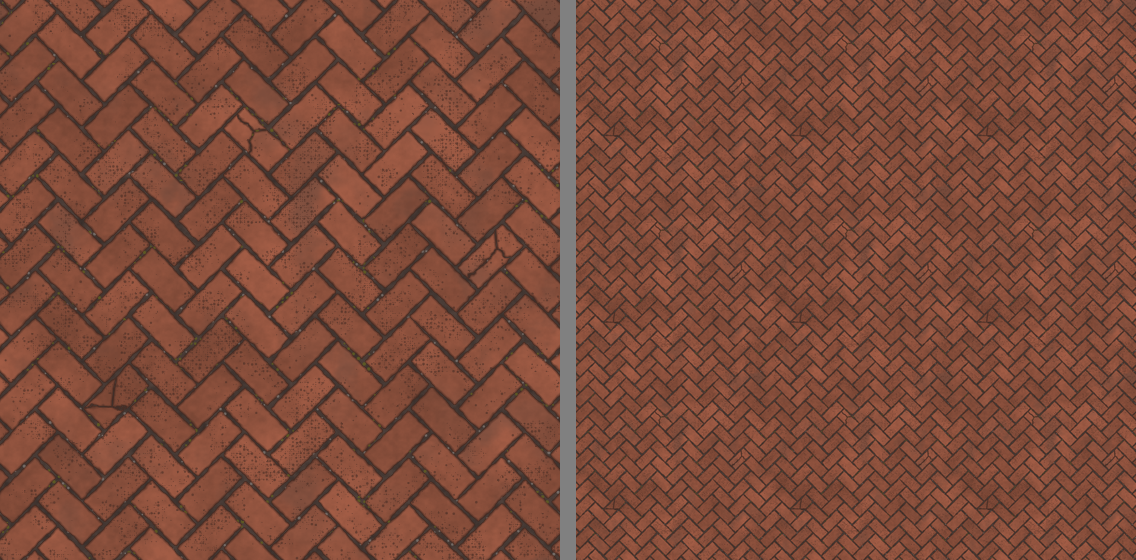
Left, the tile; right, the same tile 3 across and 3 down.
This texture is drawn by a WebGL 2 fragment shader. Its source:

```glsl
#version 300 es
precision highp float;

uniform vec2 u_resolution;
out vec4 fragColor;

#define REPEATS 12.0        // brick columns and rows, even for a closed zigzag
#define HALF_JOINT 0.036    // half the joint width, in column widths
#define CORNER 0.035
#define EDGE_WOBBLE 0.035
#define CRACKED_SHARE 0.024
#define PIT_SHARE 0.42
#define BRICK_DARK vec3(0.480, 0.277, 0.208)
#define BRICK_LIGHT vec3(0.635, 0.362, 0.272)
#define STAIN vec3(0.43, 0.29, 0.24)
#define EDGE vec3(0.30, 0.185, 0.148)
#define MORTAR vec3(0.27, 0.22, 0.20)
#define MOSS vec3(0.38, 0.37, 0.13)

float hash(vec2 p) {
    return fract(sin(dot(p, vec2(127.1, 311.7))) * 43758.55);
}

vec2 wrapCell(vec2 cell, float n) {
    return floor(mod(cell + 0.5, n));
}

// Value noise that wraps after n cells
float noise(vec2 uv, float n) {
    vec2 p = uv * n, i = floor(p), f = p - i;
    f = f * f * (3.0 - 2.0 * f);
    vec2 a = wrapCell(i, n), b = wrapCell(i + 1.0, n);
    return mix(mix(hash(a + n), hash(vec2(b.x, a.y) + n), f.x),
               mix(hash(vec2(a.x, b.y) + n), hash(b + n), f.x), f.y);
}

float fbm(vec2 uv, float n) {
    float sum = 0.0, weight = 0.5;
    for (int k = 0; k < 5; k++) {
        sum += weight * noise(uv, n);
        weight *= 0.5;
        n *= 2.0;
    }
    return sum / 0.96875;
}

// Scattered dots: at most one per cell of an n by n grid
float specks(vec2 uv, float n, float share) {
    vec2 cell = wrapCell(floor(uv * n), n) + 0.37;
    vec2 center = 0.35 + 0.3 * vec2(hash(cell + 5.1), hash(cell + 9.3));
    float radius = mix(0.15, 0.35, hash(cell + 2.7));
    float blur = 0.6 * n / u_resolution.y + 0.05;
    float dot_ = 1.0 - smoothstep(radius - blur, radius + blur, length(fract(uv * n) - center));
    return dot_ * step(hash(cell), share);
}

float brickDistance(vec2 p) {
    vec2 halfSize = vec2(0.7071, 0.35355) - HALF_JOINT - CORNER;
    vec2 q = abs(p) - halfSize;
    return length(max(q, 0.0)) + min(max(q.x, q.y), 0.0) - CORNER;
}

// Three rays that spread from one point of the brick
float crackDistance(vec2 p, vec2 id) {
    p -= (vec2(hash(id + 3.3), hash(id + 6.1)) - 0.5) * vec2(0.7, 0.25);
    float nearest = 1.0;
    for (float k = 0.0; k < 3.0; k++) {
        float angle = 6.283 * hash(id + 8.2) + 2.094 * k + 0.8 * hash(id + k);
        vec2 ray = vec2(cos(angle), sin(angle));
        nearest = min(nearest, length(p - ray * max(dot(p, ray), 0.0)));
    }
    return nearest;
}

void main() {
    vec2 uv = gl_FragCoord.xy / u_resolution;
    vec2 p = uv * REPEATS;
    float pixel = REPEATS / u_resolution.y;

    // Herringbone: columns alternate in slope and shift by half a row
    float d = 10.0;
    vec2 id = vec2(0.0), local = vec2(0.0);
    for (float i = -1.0; i <= 1.0; i++) {
        float column = floor(p.x) + i;
        float odd = mod(column, 2.0);
        float slope = 1.0 - 2.0 * odd;
        float shift = 0.5 - 0.5 * odd;
        for (float j = -1.0; j <= 1.0; j++) {
            float row = floor(p.y - shift + 0.5) + j;
            vec2 cell = wrapCell(vec2(column, row), REPEATS);
            vec2 r = p - vec2(column + 0.5, row + shift);
            r = vec2(r.x + slope * r.y, r.y - slope * r.x) * 0.7071;
            r += (vec2(hash(cell + 1.7), hash(cell + 4.9)) - 0.5) * 0.025;
            r += (hash(cell + 7.3) - 0.5) * 0.035 * vec2(-r.y, r.x);
            float dist = brickDistance(r);
            if (dist < d) { d = dist; id = cell; local = r; }
        }
    }

    // Worn edges and a few cracked bricks
    float rough = noise(uv, 72.0) + 0.5 * noise(uv, 190.0) - 0.75;
    d += rough * EDGE_WOBBLE;
    if (hash(id + 11.9) < CRACKED_SHARE) {
        d = max(d, 0.016 - crackDistance(local + rough * 0.07, id));
    }

    // Fired clay: tint per brick, clouds, grain, stains and pits
    float cloud = fbm(uv, 10.0), grain = fbm(uv, 96.0);
    float tone = 0.5 + 0.45 * (hash(id + 2.2) - 0.5) + 1.1 * (cloud - 0.5) + 0.6 * (grain - 0.5);
    tone += 0.25 * local.x * (hash(id + 5.8) - 0.5);
    vec3 clay = mix(BRICK_DARK, BRICK_LIGHT, clamp(tone, 0.0, 1.0));
    float stain = smoothstep(0.5, 0.8, fbm(uv + 0.31, 14.0)) * hash(id + 9.4);
    clay = mix(clay, STAIN, 0.6 * stain);
    float pitting = PIT_SHARE * smoothstep(0.3, 0.8, noise(uv, 26.0)) * (0.4 + hash(id + 3.8));
    clay = mix(clay, EDGE, 0.65 * specks(uv, 150.0, pitting));
    clay = mix(clay, EDGE, 0.4 * specks(uv, 260.0, pitting));
    clay = mix(clay, EDGE, 0.75 * smoothstep(-0.05, 0.005, d));

    // Joints: sandy mortar, pale grit and clustered moss
    vec3 joint = MORTAR * (0.75 + 0.5 * grain);
    joint = mix(EDGE * 0.85, joint, smoothstep(0.0, 0.025, d));
    joint = mix(joint, vec3(0.52, 0.49, 0.47), 0.75 * specks(uv, 128.0, 0.07));
    float mossy = 0.5 * smoothstep(0.6, 0.85, noise(uv + 0.17, 22.0));
    joint = mix(joint, MOSS, 0.85 * specks(uv, 110.0, mossy));

    fragColor = vec4(mix(clay, joint, smoothstep(-0.7 * pixel, 0.7 * pixel, d)), 1.0);
}
```
